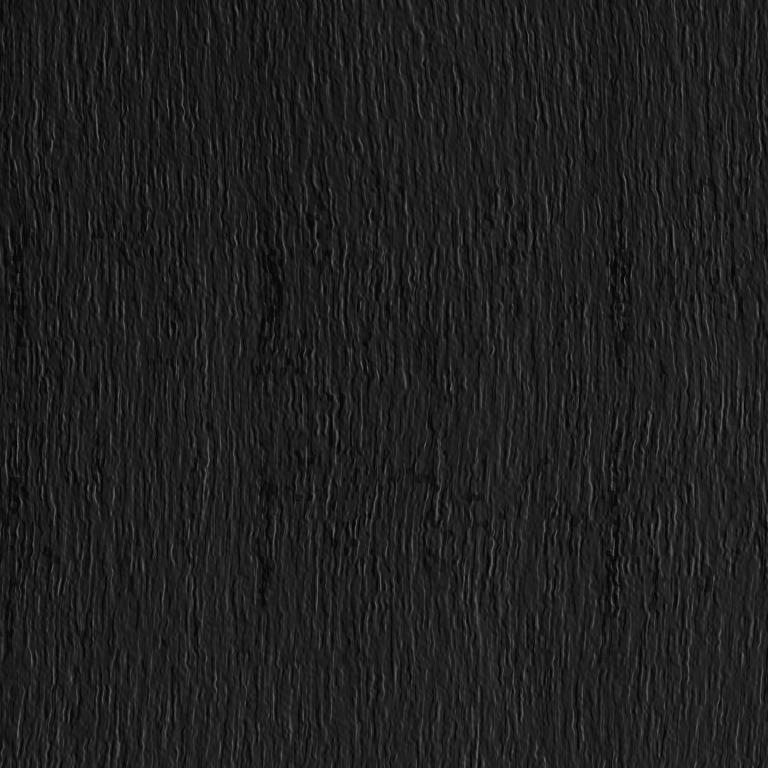
A Shadertoy shader for this texture:

```glsl
const float BASE_TONE = 0.122;
const float RELIEF_GAIN = 0.155;
const float GLINT_GAIN = 0.17;
const float MAX_TONE = 0.34;
const float PIT_DARKNESS = 0.05;
const float COLUMN_SHADE = 0.018;
const vec2 LIGHT_STEP = vec2(0.0009, 0.0004);
const vec2 FIBRE_SCALE = vec2(260.0, 42.0);
const vec2 STRAND_SCALE = vec2(180.0, 17.0);
const vec2 GRIT_SCALE = vec2(320.0, 190.0);
const vec2 PIT_SCALE = vec2(150.0, 125.0);
const vec2 FLECK_SCALE = vec2(220.0, 85.0);
const vec3 PORE_COLUMNS = vec3(0.025, 0.355, 0.805);
const vec2 PORE_BANDS = vec2(0.31, 0.62);
const float COLUMN_WIDTH = 0.013;
const float BAND_HEIGHT = 0.09;

float hash(vec2 cell) {
    vec3 h = fract(vec3(cell.xyx) * vec3(0.1031, 0.1030, 0.0973));
    h += dot(h, h.yzx + 33.33);
    return fract((h.x + h.y) * h.z);
}

float noise(vec2 p) {
    vec2 cell = floor(p);
    vec2 f = fract(p);
    f = f * f * (3.0 - 2.0 * f);
    float low = mix(hash(cell), hash(cell + vec2(1, 0)), f.x);
    float high = mix(hash(cell + vec2(0, 1)), hash(cell + vec2(1, 1)), f.x);
    return mix(low, high, f.y);
}

// Bends the straight grain: one long bow, soft sway, tight jitter
vec2 bendGrain(vec2 p) {
    float bow = sin(3.1416 * p.y) - 0.7;
    float sway = noise(p * vec2(3.0, 4.0) + 7.0) - 0.5;
    float wave = noise(p * vec2(11.0, 10.0) + 31.0) - 0.5;
    float jitter = noise(p * vec2(75.0, 110.0) + 53.0) - 0.5;
    return p - vec2(0.022 * bow + 0.02 * sway + 0.008 * wave + 0.0025 * jitter, 0.0);
}

// Columns of open wood, strongest in two bands
float columnMask(vec2 q) {
    float column = 0.0;
    for (int i = 0; i < 3; i++) {
        float offset = (q.x - PORE_COLUMNS[i]) / COLUMN_WIDTH;
        column += exp(-offset * offset);
    }
    vec2 band = (q.y - PORE_BANDS) / BAND_HEIGHT;
    return column * min(1.0, 0.25 + exp(-band.x * band.x) + exp(-band.y * band.y));
}

// Open pores: pits in the columns and scattered thin flecks
float poreMask(vec2 q) {
    float pits = smoothstep(0.45, 0.7, noise(q * PIT_SCALE + 11.0)) * columnMask(q);
    float cluster = smoothstep(0.25, 0.8, noise(q * vec2(40.0, 13.0) + 71.0));
    float middle = smoothstep(0.05, 0.3, q.y) * (1.0 - smoothstep(0.65, 0.95, q.y));
    float flecks = smoothstep(0.58, 0.85, noise(q * FLECK_SCALE + 19.0)) * cluster;
    return clamp(pits + flecks * mix(0.4, 0.9, middle), 0.0, 1.0);
}

// Raised fibres with steep flanks, under a fine grit
float surfaceHeight(vec2 q) {
    float fibres = smoothstep(0.28, 0.72, noise(q * FIBRE_SCALE));
    float strands = smoothstep(0.34, 0.66, noise(q * STRAND_SCALE + 37.0));
    float grit = noise(q * GRIT_SCALE + 91.0);
    return 0.56 * fibres + 0.46 * strands + 0.5 * grit - 0.5 * poreMask(q);
}

void mainImage(out vec4 fragColor, in vec2 fragCoord) {
    vec2 p = fragCoord / iResolution.xy;
    vec2 q = bendGrain(p);

    // Side light on the embossed fibres
    float slope = surfaceHeight(q + LIGHT_STEP) - surfaceHeight(q - LIGHT_STEP);
    slope *= mix(0.7, 1.2, noise(q * vec2(70.0, 22.0) + 43.0));
    float glint = max(slope, 0.0);

    // Broad shade: slightly lighter toward the lower right
    float shade = 0.018 * (p.x - p.y) + 0.014 * (noise(q * vec2(14.0, 2.0) + 3.0) - 0.5);
    shade -= COLUMN_SHADE * columnMask(q);

    float tone = BASE_TONE + shade + RELIEF_GAIN * slope + GLINT_GAIN * glint * glint;
    tone -= PIT_DARKNESS * poreMask(q);
    fragColor = vec4(vec3(clamp(tone, 0.03, MAX_TONE)), 1.0);
}
```
